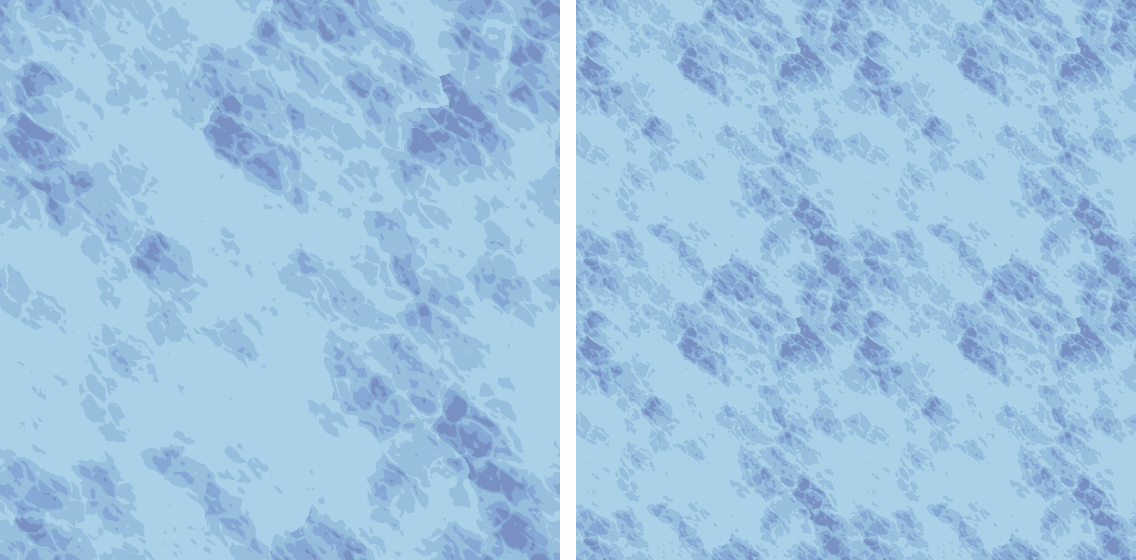
Left, the tile; right, the same tile 2 across and 2 down.
Write a WebGL 2 fragment shader that draws this texture.

```glsl
#version 300 es
precision highp float;
// Weathered diagonal flakes in four flat blues, seamless on all sides.
// Two layers of stretched Voronoi cells, broad patches and fine grain are summed
// into one tone, on a 45 degree wrapping lattice, then cut at three levels.

#define PATCHES vec2(5.0, 3.0)    // lattice counts: across, along the streaks
#define FLAKES vec2(9.0, 4.0)
#define CHIPS vec2(20.0, 12.0)
#define STREAKS vec2(40.0, 14.0)
#define GRAIN vec2(90.0, 45.0)
#define WARP 0.034                // raggedness of the flake outlines
#define HEAD_SHADE 0.35           // darkening towards the upper left end
#define RIM_DEPTH 0.40            // paleness of the gaps between flakes
#define LEVELS vec3(-0.10, 0.335, 0.60)

uniform vec2 u_resolution;
out vec4 fragColor;

// Integer hash (PCG style), three values in 0..1
vec3 hash3(uvec3 v) {
    v = v * 1664525u + 1013904223u;
    v.x += v.y * v.z; v.y += v.z * v.x; v.z += v.x * v.y;
    v ^= v >> 16u;
    v.x += v.y * v.z; v.y += v.z * v.x; v.z += v.x * v.y;
    return vec3(v >> 8u) / 16777216.0;
}

// Random values of a lattice cell; one canvas step is (count.x, +-count.y) cells
vec3 cellRandom(vec2 cell, vec2 count, uint seed) {
    cell -= count * floor((cell.y + 0.5) / count.y);
    float period = 2.0 * count.x;
    cell.x -= period * floor((cell.x + 0.5) / period);
    return hash3(uvec3(uvec2(cell + 0.5), seed));
}

// Wrapping value noise, three channels centred on zero
vec3 noise3(vec2 p, vec2 count, uint seed) {
    p *= count;
    vec2 cell = floor(p), f = p - cell;
    f = f * f * (3.0 - 2.0 * f);
    vec3 low = mix(cellRandom(cell, count, seed),
                   cellRandom(cell + vec2(1.0, 0.0), count, seed), f.x);
    vec3 high = mix(cellRandom(cell + vec2(0.0, 1.0), count, seed),
                    cellRandom(cell + vec2(1.0, 1.0), count, seed), f.x);
    return mix(low, high, f.y) - 0.5;
}

// Voronoi flake: x = random shade, y = offset along the flake, z = rim to core 0..1
vec3 flake(vec2 p, vec2 count, uint seed) {
    p *= count;
    vec2 base = floor(p);
    float nearest = 9.0, second = 9.0, shade = 0.0, along = 0.0;
    for (int j = -1; j <= 1; j++) {
        for (int i = -1; i <= 1; i++) {
            vec2 cell = base + vec2(i, j);
            vec3 rnd = cellRandom(cell, count, seed);
            vec2 offset = p - cell - 0.5 - 0.85 * (rnd.xy - 0.5);
            float dist = length(offset);
            if (dist < nearest) {
                second = nearest;
                nearest = dist;
                shade = rnd.z - 0.5;
                along = offset.y;
            } else {
                second = min(second, dist);
            }
        }
    }
    return vec3(shade, along, smoothstep(0.0, 0.3, second - nearest));
}

void main() {
    vec2 uv = gl_FragCoord.xy / u_resolution;
    vec2 p = vec2(uv.x + uv.y, uv.x - uv.y);   // across, along

    // Ragged outlines
    vec2 q = p + WARP * noise3(p, vec2(20.0, 14.0), 1u).xy
               + 0.4 * WARP * noise3(p, vec2(60.0, 40.0), 2u).xy;

    // Broad patches
    float tone = 0.9 * noise3(q, PATCHES, 3u).x
               + 0.45 * noise3(q, vec2(14.0, 7.0), 4u).x;

    // Large flakes, then small chips
    vec3 large = flake(q, FLAKES, 5u);
    vec3 small = flake(q, CHIPS, 6u);
    tone += 0.75 * large.x - HEAD_SHADE * large.y + RIM_DEPTH * (large.z - 0.76);
    tone += 0.36 * small.x + 0.25 * (small.z - 0.76);

    // Streaks and grain
    tone += 0.30 * noise3(p, STREAKS, 7u).x
          + 0.30 * noise3(p, GRAIN, 8u).x
          + 0.20 * noise3(p, vec2(130.0, 90.0), 9u).x;

    // Four flat tones with smoothed edges
    float soft = clamp(0.7 * fwidth(tone), 0.002, 0.12);
    vec3 cut = smoothstep(LEVELS - soft, LEVELS + soft, vec3(tone));
    vec3 color = vec3(0.67, 0.82, 0.91);
    color = mix(color, vec3(0.59, 0.75, 0.87), cut.x);
    color = mix(color, vec3(0.52, 0.66, 0.83), cut.y);
    color = mix(color, vec3(0.47, 0.57, 0.76), cut.z);
    fragColor = vec4(color, 1.0);
}
```
